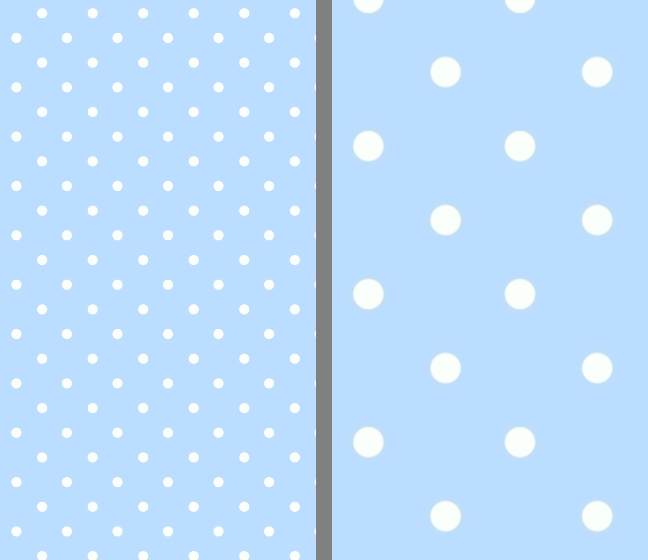
Left, the full canvas; right, a detail of the centre.
A Shadertoy shader for this pattern:

```glsl
// Staggered white polka dots on flat pale blue.
// Space is folded into rows, odd rows slide about half a column, and each
// cell holds one circle distance with a faint, slightly duller rim.

const vec2 PITCH = vec2(69.3, 33.84);   // dot spacing, canvas height = 768

// Distance from p to the edge of the nearest dot, p measured from the top left.
float dotDistance(vec2 p) {
    float row = floor((p.y - 18.2) / PITCH.y + 0.5);
    float shift = mod(row, 2.0) < 0.5 ? 57.8 : 22.5;
    vec2 cell = (p - vec2(shift, 18.2)) / PITCH;
    vec2 local = vec2(fract(cell.x + 0.5) - 0.5, cell.y - row) * PITCH;
    return length(local) - 6.9;
}

void mainImage(out vec4 fragColor, in vec2 fragCoord) {
    float unit = 768.0 / iResolution.y;
    vec2 p = vec2(fragCoord.x, iResolution.y - fragCoord.y) * unit;
    float d = dotDistance(p);
    float soften = max(0.6 * unit, 0.7);

    // Background, rim, then dot
    vec3 color = vec3(0.735, 0.867, 1.0);
    color = mix(color, vec3(0.75, 0.87, 0.965), 1.0 - smoothstep(0.8, 2.4, d));
    color = mix(color, vec3(0.985, 1.0, 0.99), 1.0 - smoothstep(-soften, soften, d));

    fragColor = vec4(color, 1.0);
}
```
